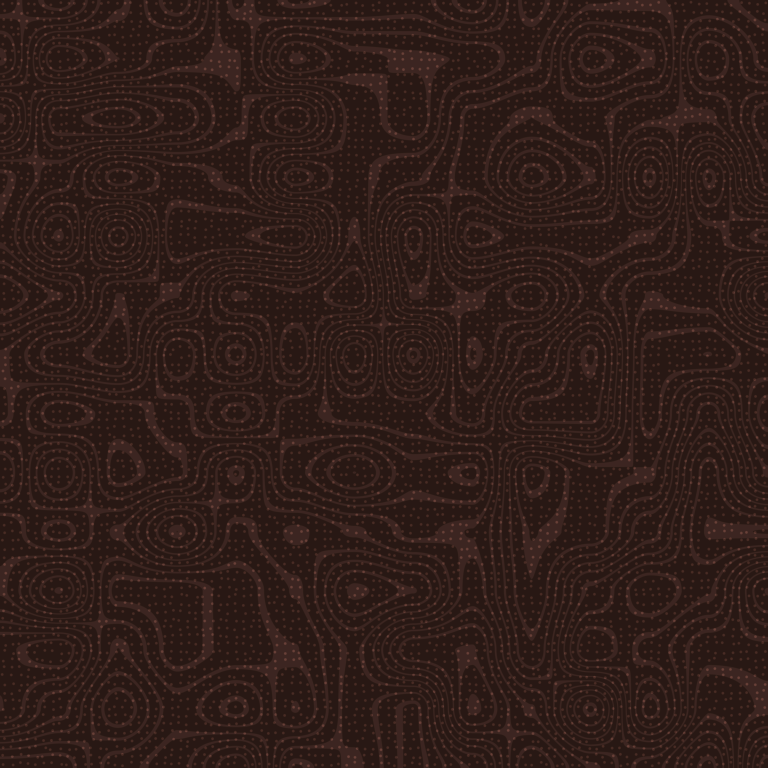
Write a three.js fragment shader that draws this pattern.

```glsl
// Dark wood-like contour map: evenly spaced level bands of a smooth value
// noise, thin where it is steep and pooling into patches where it is flat.
// A jittered grid of fine dots lies on top and glows brighter on the bands.

#define NOISE_CELLS 13.0
#define LEVELS 10.0
#define BAND_SHARE 0.24
#define DOT_CELLS 96.0
#define DOT_RADIUS 0.0017
#define DOT_JITTER 0.46
#define EDGE 0.001
#define GROUND_COLOR vec3(0.157, 0.096, 0.077)
#define BAND_COLOR vec3(0.235, 0.147, 0.128)
#define DOT_DIM_COLOR vec3(0.285, 0.170, 0.142)
#define DOT_LIT_COLOR vec3(0.410, 0.250, 0.218)

varying vec2 vUv;

float hash(vec2 p) {
  vec3 q = fract(vec3(p.xyx) * 0.1031);
  q += dot(q, q.yzx + 33.33);
  return fract((q.x + q.y) * q.z);
}

// Value noise: x holds the height, yz its gradient per cell.
vec3 noiseWithGradient(vec2 p) {
  vec2 cell = floor(p);
  vec2 f = p - cell;
  vec2 u = f * f * (3.0 - 2.0 * f);
  vec2 du = 6.0 * f * (1.0 - f);

  float a = hash(cell);
  float b = hash(cell + vec2(1.0, 0.0));
  float c = hash(cell + vec2(0.0, 1.0));
  float d = hash(cell + vec2(1.0, 1.0));
  float twist = a - b - c + d;

  float height = a + (b - a) * u.x + (c - a) * u.y + twist * u.x * u.y;
  vec2 gradient = du * (vec2(b - a, c - a) + twist * u.yx);
  return vec3(height, gradient);
}

// Coverage of the level bands; the slope keeps the edge width constant.
float contourBands(vec2 uv) {
  vec3 n = noiseWithGradient(uv * NOISE_CELLS + 17.0);
  float slope = length(n.yz) * NOISE_CELLS * LEVELS;
  float soft = max(EDGE * slope, 0.0005);
  float offset = abs(fract(n.x * LEVELS) - 0.5);
  float halfWidth = 0.5 * BAND_SHARE;
  return 1.0 - smoothstep(halfWidth - soft, halfWidth + soft, offset);
}

// Coverage of the dots, one per cell, kept clear of the cell borders.
float jitteredDots(vec2 uv) {
  vec2 p = uv * DOT_CELLS;
  vec2 cell = floor(p);
  vec2 shift = vec2(hash(cell + 151.0), hash(cell + 397.0)) - 0.5;
  vec2 center = cell + 0.5 + shift * DOT_JITTER;
  float dist = length(p - center) / DOT_CELLS;
  return 1.0 - smoothstep(DOT_RADIUS - EDGE, DOT_RADIUS + EDGE, dist);
}

void main() {
  float band = contourBands(vUv);
  float dots = jitteredDots(vUv);

  vec3 color = mix(GROUND_COLOR, BAND_COLOR, band);
  vec3 dotColor = mix(DOT_DIM_COLOR, DOT_LIT_COLOR, band);
  gl_FragColor = vec4(mix(color, dotColor, dots), 1.0);
}
```
